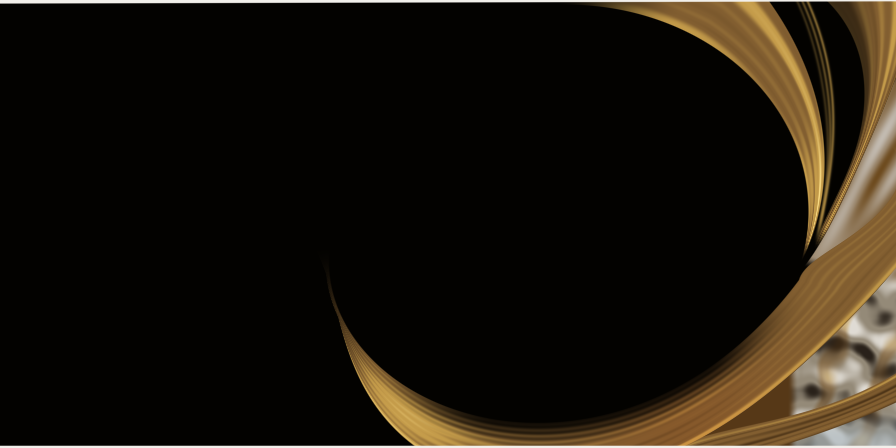
A Shadertoy shader for this background:

```glsl
const vec3 BLACK = vec3(0.012, 0.008, 0.0);
const vec3 BRONZE = vec3(0.26, 0.17, 0.07);
const vec3 BROWN = vec3(0.51, 0.37, 0.19);
const vec3 GOLD = vec3(0.77, 0.61, 0.29);
const vec3 SHINE = vec3(0.98, 0.86, 0.52);
const vec3 STEEL = vec3(0.58, 0.54, 0.47);
const vec3 WHITE = vec3(0.95, 0.94, 0.92);

vec2 hashGradient(vec2 cell) {
    float angle = 6.2832 * fract(sin(dot(cell, vec2(127.1, 311.7))) * 4375.85);
    return vec2(cos(angle), sin(angle));
}

float gradientNoise(vec2 p) {
    vec2 i = floor(p), f = fract(p), s = f * f * (3.0 - 2.0 * f);
    vec2 e = vec2(1.0, 0.0);
    float low = mix(dot(hashGradient(i), f), dot(hashGradient(i + e), f - e), s.x);
    float high = mix(dot(hashGradient(i + e.yx), f - e.yx), dot(hashGradient(i + 1.0), f - 1.0), s.x);
    return mix(low, high, s.y);
}

// Cubic curve through four knots
float curve(float t, vec4 x, vec4 y) {
    float sum = 0.0;
    for (int i = 0; i < 4; i++) {
        float weight = 1.0;
        for (int j = 0; j < 4; j++)
            if (j != i) weight *= (t - x[j]) / (x[i] - x[j]);
        sum += weight * y[i];
    }
    return sum;
}

float rise(float value, float edge, float blur) {
    return smoothstep(edge - blur, edge + blur, value);
}

float band(float value, float low, float high, float blur) {
    return rise(value, low, blur) * (1.0 - rise(value, high, blur));
}

float ridge(float value, float center, float width) {
    float d = (value - center) / width;
    return exp(-d * d);
}

// Fine silk threads running along a ribbon
float strands(float across, float along, float count) {
    float drift = gradientNoise(vec2(across * 4.0, along * 2.0));
    float fine = sin(6.2832 * count * across + 2.0 * along + 2.0 * drift);
    return 0.5 + 0.2 * fine + 0.4 * drift;
}

vec3 goldTone(float tone) {
    vec3 color = mix(BRONZE, BROWN, smoothstep(0.0, 0.4, tone));
    color = mix(color, GOLD, smoothstep(0.4, 0.75, tone));
    return mix(color, SHINE, smoothstep(0.75, 1.15, tone));
}

// Blurred polished tubes with brass collars
vec3 machinery(vec2 p) {
    vec2 q = mat2(0.94, 0.34, -0.34, 0.94) * p;
    float warp = gradientNoise(p * 13.0);
    float tube = 0.5 + 0.35 * sin(q.y * 50.0 + 2.0 * warp) + 0.5 * gradientNoise(p * 24.0);
    vec3 color = mix(vec3(0.16, 0.13, 0.1), STEEL, smoothstep(0.0, 0.4, tube));
    color = mix(color, WHITE, 0.8 * smoothstep(0.5, 1.0, tube));
    float collar = band(fract(q.x * 8.0 + 0.3 * warp), 0.3, 0.55, 0.08);
    color = mix(color, goldTone(0.6 * tube), 0.6 * collar);
    return mix(color, vec3(0.6, 0.67, 0.72), 0.5 * (1.0 - rise(p.y, 0.06, 0.04)));
}

void mainImage(out vec4 fragColor, in vec2 fragCoord) {
    vec2 p = fragCoord / iResolution.y;
    p.x += 1.0 - 0.5 * iResolution.x / iResolution.y;
    float blur = 1.6 / iResolution.y;

    // Elliptical polar space shared by all ribbons
    vec2 q = (p - vec2(1.2656, 0.5286)) / vec2(0.539, 0.461);
    float r = length(q), a = atan(q.y, q.x);
    vec3 color = BLACK;

    // Ribbon borders
    float upperOut = curve(clamp(a, -0.25, 1.0), vec4(-0.248, -0.05, 0.412, 0.878), vec4(1.0, 1.035, 1.144, 1.315));
    float sideIn = curve(a, vec4(-0.131, 0.15, 0.318, 0.762), vec4(1.043, 1.168, 1.281, 1.482));
    float sideOut = curve(a, vec4(-0.156, 0.124, 0.287, 0.608), vec4(1.056, 1.188, 1.32, 1.79));
    float sweepIn = a > -0.334
        ? curve(a, vec4(-0.334, -0.221, -0.041, 0.208), vec4(1.017, 1.06, 1.252, 1.392))
        : curve(a, vec4(-2.8, -2.0, -1.0, -0.334), vec4(1.038, 1.065, 0.962, 1.017));
    float sweepOut = a > -2.079
        ? curve(a, vec4(-2.5, -2.079, -0.963, -0.2), vec4(1.13, 1.3, 1.218, 1.39))
        : curve(a, vec4(-2.9, -2.479, -2.284, -2.079), vec4(1.045, 1.14, 1.226, 1.3));
    sweepOut = max(sweepOut, sweepIn + 0.014);

    // Metal and shaded silk behind the ribbons
    float outside = rise(r, sweepOut, blur);
    color = mix(color, BRONZE * 1.3, outside * band(a, -1.25, -0.3, 0.05));
    color = mix(color, machinery(p), outside * rise(p.x, 1.77, 0.012) * band(a, -1.2, -0.15, 0.02));
    float sideMetal = rise(r, sideOut, blur) * band(a, -0.24, 0.45, 0.03);
    float glint = 0.4 + gradientNoise(vec2((p.x - 0.55 * p.y) * 28.0, p.y * 5.0));
    color = mix(color, mix(BROWN * 0.9, vec3(0.76, 0.73, 0.69), glint), sideMetal);

    // Low crossing ribbon
    float crossIn = curve(a, vec4(-1.19, -0.95, -0.746, -0.523), vec4(1.223, 1.279, 1.407, 1.572));
    float crossOut = curve(a, vec4(-1.153, -0.907, -0.744, -0.598), vec4(1.354, 1.442, 1.536, 1.647));
    float u = (r - crossIn) / max(crossOut - crossIn, 0.02);
    float mask = band(r, crossIn, crossOut, blur) * band(a, -1.25, -0.4, 0.03);
    color = mix(color, goldTone(0.05 + 0.45 * strands(u, a, 5.0) + 0.3 * ridge(u, 0.1, 0.1)), mask);

    // Right side ribbon
    u = (r - sideIn) / max(sideOut - sideIn, 0.02);
    mask = band(r, sideIn, sideOut, blur) * band(a, -0.12, 1.0, 0.06);
    float tone = 0.1 + 0.6 * strands(u, a, 5.0) + 0.3 * ridge(u, 0.65, 0.15);
    color = mix(color, goldTone(tone), mask * (0.4 + 0.6 * smoothstep(0.0, 0.35, u)));

    // Loose threads in the dark gap
    float thread = curve(a, vec4(-0.131, 0.304, 0.522, 0.798), vec4(1.043, 1.154, 1.259, 1.425));
    for (int i = 0; i < 3; i++) {
        float offset = float(i) * 0.022 * smoothstep(-0.1, 0.7, a);
        float line = ridge(r, thread - offset, 0.007) * band(a, -0.08, 0.95, 0.08);
        color = mix(color, GOLD, line * (0.6 - 0.17 * float(i)));
    }

    // Upper ribbon
    u = (r - 1.0) / max(upperOut - 1.0, 0.015);
    mask = band(r, 1.0, upperOut, blur) * rise(a, -0.19, 0.06) * (1.0 - smoothstep(1.1, 1.62, a));
    tone = 0.18 + 0.45 * strands(u, a, 4.0) + 0.35 * ridge(u, 0.78, 0.13);
    tone += 0.25 * ridge(a, 0.12, 0.25) + 0.3 * ridge(u, 0.05, 0.1) * smoothstep(0.5, 1.1, a);
    color = mix(color, goldTone(tone), mask);

    // Great lower sweep and its fading tail
    u = (r - sweepIn) / (sweepOut - sweepIn);
    mask = band(r, sweepIn, sweepOut, blur) * smoothstep(-2.98, -2.3, a) * (1.0 - rise(a, 0.21, 0.03));
    float veil = band(a, -2.15, -0.65, 0.3);
    mask *= mix(1.0, smoothstep(-0.1, 0.55, u) + 0.15 * sin(60.0 * u) * ridge(u, 0.25, 0.2), veil);
    tone = 0.22 + 0.3 * strands(u, a, 8.0) + 0.35 * ridge(u, 0.97, 0.04);
    tone += 0.4 * ridge(a, -2.15, 0.25) * ridge(u, 0.6, 0.35) + 0.1 * ridge(u, 0.4, 0.2);
    vec3 silk = goldTone(tone) * mix(vec3(1.0), vec3(1.03, 0.94, 0.88), ridge(a, -1.1, 0.4));
    color = mix(color, silk, clamp(mask, 0.0, 1.0));

    // Thin pale margins
    float topEdge = mix(0.992, 0.997, 0.5 * p.x);
    float margin = max(rise(p.y, topEdge, 0.5 * blur), 1.0 - rise(p.y, 0.005, 0.5 * blur));
    fragColor = vec4(mix(color, WHITE, margin), 1.0);
}
```
